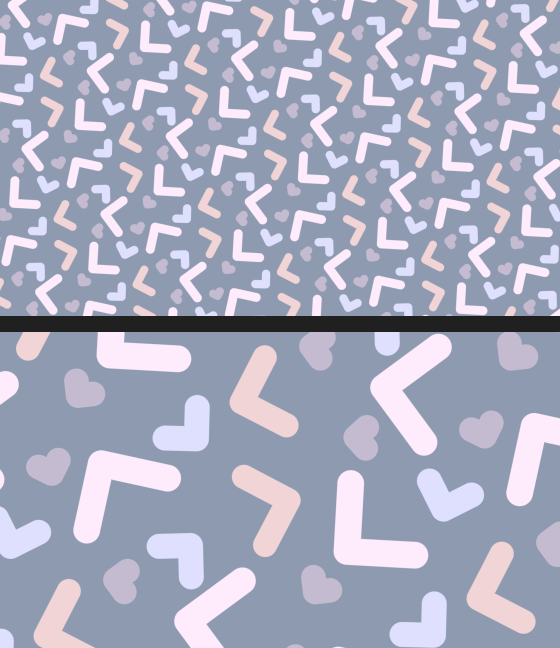
Top: the whole. Bottom: its middle third, enlarged.
Give the GLSL for this pattern, as a Shadertoy shader.

```glsl
// Seamless scatter of rounded pastel chevrons and tiny hearts on slate blue.

// Skewed repeat lattice; the design grid is 432 units high, y pointing down
const mat2 LATTICE = mat2(197.3, -17.0, 108.0, 89.5);

// Nearest lattice copy of the offset from a motif
vec2 wrapLattice(vec2 offset) {
    vec2 cell = inverse(LATTICE) * offset;
    return LATTICE * (cell - round(cell));
}

// Right-angled chevron opening along the given angle, with round caps
float chevron(vec2 q, float angle, float armLength, float radius) {
    vec2 axis = vec2(cos(angle), sin(angle));
    q = vec2(dot(q, axis), abs(axis.x * q.y - axis.y * q.x));
    vec2 arm = vec2(0.7071);
    return length(q - arm * clamp(dot(q, arm), 0.0, armLength)) - radius;
}

void mainImage(out vec4 fragColor, in vec2 fragCoord) {
    float pixel = 432.0 / iResolution.y;
    vec2 p = vec2(fragCoord.x, iResolution.y - fragCoord.y) * pixel;

    // Corner position and opening angle of each motif in one repeat
    vec3 motifs[12] = vec3[12](
        vec3(413.3, 244.0, -0.73), vec3(430.0, 169.3, 0.15), vec3(301.3, 204.0, 1.0),
        vec3(365.3, 176.0, -0.31), vec3(386.7, 220.7, 2.84),
        vec3(344.7, 192.7, -2.33), vec3(342.0, 241.3, 2.33), vec3(457.3, 224.7, -1.25),
        vec3(290.8, 173.0, -0.9), vec3(278.8, 208.5, -1.9),
        vec3(307.8, 257.0, 0.15), vec3(417.3, 192.0, 0.05));

    vec3 color = vec3(0.555, 0.605, 0.69);
    for (int i = 0; i < 12; i++) {
        // Large pink-white, peach, small blue, then mauve hearts
        vec3 ink = vec3(0.995, 0.92, 0.985);
        vec2 size = vec2(31.0, 6.1);
        if (i > 7)      { ink = vec3(0.77, 0.735, 0.82); size = vec2(6.8, 5.6); }
        else if (i > 4) { ink = vec3(0.87, 0.88, 0.995); size = vec2(14.3, 5.7); }
        else if (i > 2) { ink = vec3(0.94, 0.83, 0.84);  size = vec2(23.0, 5.5); }

        vec2 q = wrapLattice(p - motifs[i].xy);
        float d = chevron(q, motifs[i].z, size.x, size.y);
        color = mix(color, ink, 1.0 - smoothstep(-0.75 * pixel, 0.75 * pixel, d));
    }
    fragColor = vec4(color, 1.0);
}
```
